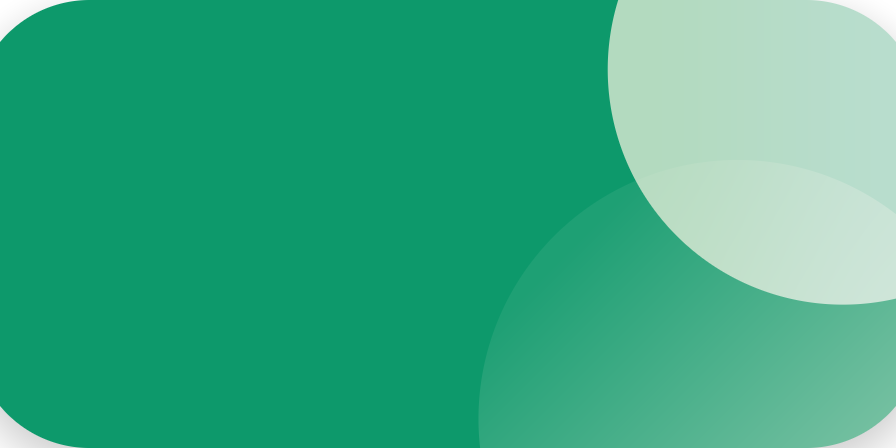
A Shadertoy shader for this background:

```glsl
const vec3 PAPER = vec3(1.0);
const vec3 GREEN = vec3(0.05, 0.60, 0.42);
const vec3 CREAM = vec3(0.914, 0.922, 0.867);
const vec3 IVORY = vec3(0.941, 0.949, 0.870);
const vec3 MIST = vec3(0.969, 0.965, 0.945);

float circleDistance(vec2 p, vec2 center, float radius) {
    return length(p - center) - radius;
}

float roundedBoxDistance(vec2 p, vec2 center, vec2 halfSize, float radius) {
    vec2 q = abs(p - center) - halfSize + radius;
    return length(max(q, 0.0)) + min(max(q.x, q.y), 0.0) - radius;
}

// Coverage of a shape whose edge is softened over one pixel
float coverage(float dist, float pixel) {
    return clamp(0.5 - dist / pixel, 0.0, 1.0);
}

float softShadow(float dist, float blur) {
    return 1.0 - smoothstep(-blur, blur, dist);
}

void mainImage(out vec4 fragColor, in vec2 fragCoord) {
    float pixel = 1.0 / iResolution.y;
    vec2 p = fragCoord * pixel;

    // Rounded card and the shadow below it
    vec2 cardCenter = vec2(1.0, 0.5);
    vec2 cardHalf = vec2(1.06, 0.5);
    float cardRadius = 0.26;
    float card = roundedBoxDistance(p, cardCenter, cardHalf, cardRadius);
    float shadow = roundedBoxDistance(p, cardCenter - vec2(0.0, 0.035), cardHalf, cardRadius);
    vec3 backdrop = PAPER * (1.0 - 0.2 * softShadow(shadow, 0.09));

    // Lower disc: opacity rises along its diagonal
    vec2 lowCenter = vec2(1.646, 0.065);
    float lowRadius = 0.578;
    vec2 local = (p - lowCenter) / lowRadius;
    float diagonal = 0.5 + 0.25 * (local.x - local.y);
    float lowAlpha = clamp(0.1 + 0.83 * (diagonal - 0.2), 0.08, 0.9);
    float lowDisc = coverage(circleDistance(p, lowCenter, lowRadius), pixel);
    vec3 color = mix(GREEN, CREAM, lowAlpha * lowDisc);

    // Upper disc: translucent, with a tint that cools to the right
    vec2 highCenter = vec2(1.8815, 0.845);
    float highRadius = 0.525;
    vec3 tint = mix(IVORY, MIST, smoothstep(1.4, 2.0, p.x));
    float highDisc = coverage(circleDistance(p, highCenter, highRadius), pixel);
    color = mix(color, tint, 0.73 * highDisc);

    fragColor = vec4(mix(backdrop, color, coverage(card, pixel)), 1.0);
}
```
